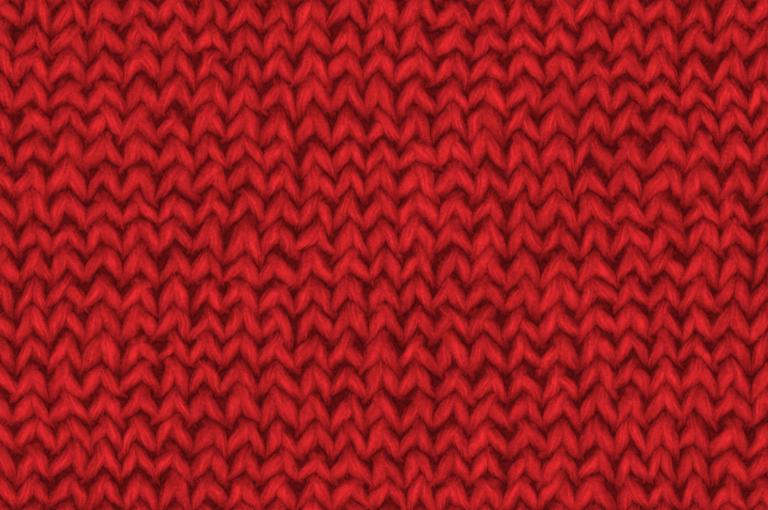
This texture is drawn by a Shadertoy shader. Its source:

```glsl
const vec2 STITCHES = vec2(22.0, 18.0);      // repeats across and down
const float CELL_HEIGHT = 0.81;              // stitch height over its width
const vec2 LEG_SIZE = vec2(0.64, 0.215);     // half length, half width of a leg
const float LEG_SLANT = 0.60;                // radians from vertical
const float LEG_OFFSET = 0.25;               // distance from the stitch centre
const float WARP = 0.16;                     // unevenness of the rows
const float BLEND = 14.0;                    // sharpness where legs overlap
const float STRAND_DEPTH = 0.28;
const float FUZZ = 0.12;
const vec3 SHADOW_RED = vec3(0.30, 0.045, 0.052);
const vec3 LIGHT_RED = vec3(0.95, 0.175, 0.195);
const vec3 RAMP_CURVE = vec3(1.0, 1.25, 1.25);
const vec3 HAIR_RED = vec3(0.86, 0.19, 0.20);

vec3 hash3(vec2 p) {
    vec3 q = fract(vec3(p.xyx) * vec3(0.1031, 0.1030, 0.0973));
    q += dot(q, q.yxz + 33.33);
    return fract((q.xxy + q.yzz) * q.zyx);
}

float noise(vec2 p) {
    vec2 i = floor(p), f = fract(p);
    f = f * f * (3.0 - 2.0 * f);
    float low = mix(hash3(i).x, hash3(i + vec2(1, 0)).x, f.x);
    float high = mix(hash3(i + vec2(0, 1)).x, hash3(i + vec2(1, 1)).x, f.x);
    return mix(low, high, f.y);
}

// One slanted teardrop of yarn: x is its height, y its tone
vec2 yarnLeg(vec2 p, vec2 cell, float side) {
    vec3 r = hash3(cell + vec2(side * 37.0 + 90.0, 61.0)) - 0.5;
    vec3 s = hash3(cell + vec2(side * 19.0 + 240.0, 133.0)) - 0.5;
    vec2 centre = vec2(0.5 + side * LEG_OFFSET, 0.5) + r.xy * vec2(0.12, 0.18);
    vec2 d = (p - cell - centre) * vec2(1.0, CELL_HEIGHT);

    float slant = LEG_SLANT + r.z * 0.40;
    vec2 axis = vec2(side * sin(slant), cos(slant));
    float along = dot(d, axis);
    float across = dot(d, vec2(axis.y, -axis.x));
    across += side * s.y * 0.4 * along * along;

    // Fatter towards the top, narrow at the tip
    vec2 size = LEG_SIZE * (1.0 + s.z * 0.18);
    size.y *= 1.0 + 0.4 * along;
    vec2 e = vec2(along, across) / size;
    float height = 1.0 - dot(e, e);

    // Twisted strands inside the yarn
    vec2 strand = vec2(across * 17.0 + side * along * 4.0, along * 3.0);
    float grain = noise(strand + r.xy * 80.0 + 200.0) - 0.5;
    float tone = 0.26 + 0.52 * max(height, -0.4) + 0.20 * along;
    tone += grain * STRAND_DEPTH + s.x * 0.10;
    return vec2(height + 0.12 * along + r.y * 0.25, tone);
}

// Thin curling fibres along the contours of warped noise
float hairs(vec2 p) {
    vec2 bend = vec2(noise(p * 0.8), noise(p * 0.8 + 50.0));
    float ridge = 1.0 - abs(2.0 * noise(p * 1.7 + bend * 3.0) - 1.0);
    return smoothstep(0.93, 1.0, ridge) * smoothstep(0.45, 0.8, noise(p * 0.9 + 110.0));
}

void mainImage(out vec4 fragColor, in vec2 fragCoord) {
    vec2 cloth = fragCoord / iResolution.xy * STITCHES + 20.0;

    // Uneven tension over the cloth
    vec2 p = cloth;
    p += WARP * (vec2(noise(cloth * 0.45), noise(cloth * 0.45 + 70.0)) - 0.5) * 2.0;
    p += 0.14 * (vec2(noise(cloth * 2.1 + 30.0), noise(cloth * 2.1 + 95.0)) - 0.5);

    // Blend nearby legs by height, over a dark backing
    float weight = exp(-0.35 * BLEND);
    float tone = weight * 0.12;
    for (int j = -1; j <= 1; j++) {
        for (int i = -1; i <= 1; i++) {
            vec2 cell = floor(p) + vec2(i, j);
            for (float side = -1.0; side < 2.0; side += 2.0) {
                vec2 leg = yarnLeg(p, cell, side);
                float w = exp(BLEND * leg.x);
                weight += w;
                tone += w * leg.y;
            }
        }
    }
    tone /= weight;

    // Wool fuzz and slow changes of brightness
    vec2 fine = cloth * vec2(1.0, CELL_HEIGHT);
    tone += FUZZ * (noise(fine * 13.0) + noise(fine * 24.0 + 40.0) - 1.0);
    tone += 0.04 * (noise(cloth * 0.3 + 15.0) - 0.5);

    vec3 ramp = pow(vec3(clamp(tone, 0.0, 1.05)), RAMP_CURVE);
    vec3 color = mix(SHADOW_RED, LIGHT_RED, ramp);
    float hair = hairs(fine * 1.3) + hairs(fine.yx * 1.6 + 33.0);
    color = mix(color, HAIR_RED, 0.12 * hair);
    fragColor = vec4(color, 1.0);
}
```
